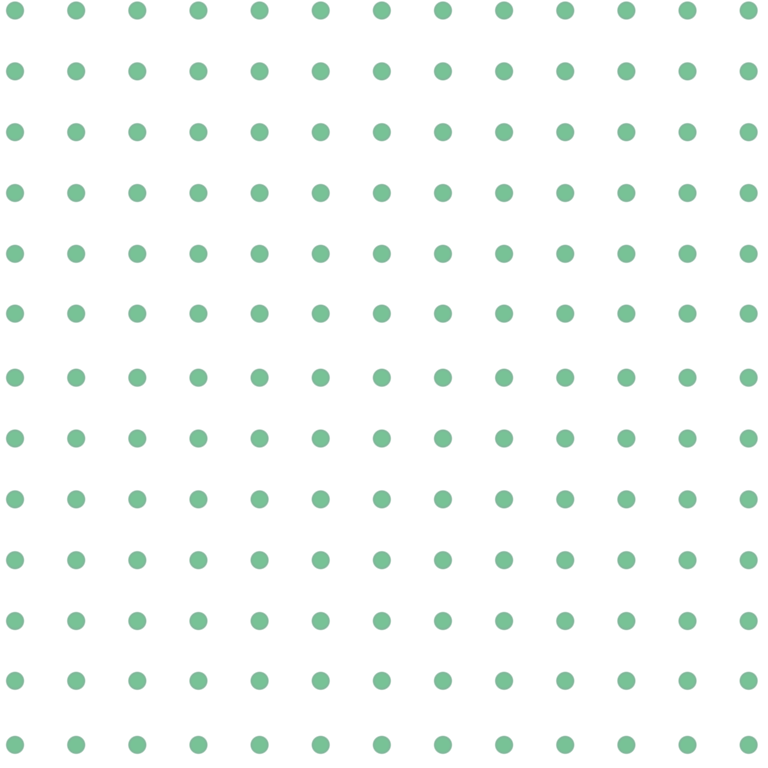
A three.js fragment shader for this pattern:

```glsl
// A 13 by 13 grid of small green dots on white, each with a greyer rim.
// Columns are even; rows repeat in blocks of six whose last row sits slightly
// high, and each dot is a distance to the nearest grid centre.

varying vec2 vUv;

// Distance to the nearest column centre
float columnOffset(float x) {
  float pitch = 0.0796;
  return mod(x - 0.0196 + 0.5 * pitch, pitch) - 0.5 * pitch;
}

// Distance to the nearest row centre, measured down from the top
float rowOffset(float y) {
  float pitch = 0.0792;
  float inBlock = mod(y - 0.0137 + 0.5 * pitch, 0.4781);
  float row = min(floor(inBlock / pitch), 5.0);
  float raised = 0.0013 * step(4.5, row);
  return inBlock - (row + 0.5) * pitch + raised;
}

void main() {
  float radius = 0.0117;
  float dist = length(vec2(columnOffset(vUv.x), rowOffset(1.0 - vUv.y)));

  // Green centre shading into a greyer rim
  vec3 green = mix(vec3(0.47, 0.76, 0.59), vec3(0.50, 0.71, 0.60),
                   smoothstep(0.0078, 0.0108, dist));

  // Soft-edged dot on white
  float dot_ = 1.0 - smoothstep(radius - 0.0013, radius + 0.0013, dist);
  gl_FragColor = vec4(mix(vec3(1.0), green, dot_), 1.0);
}
```
